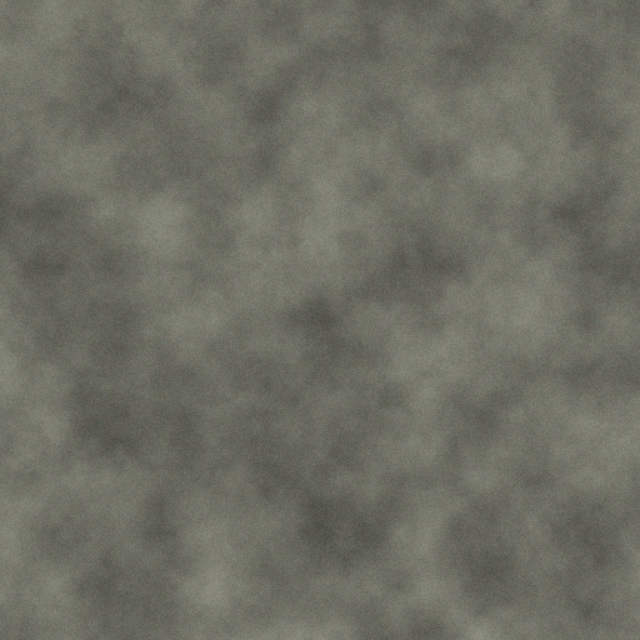
Reproduce this texture procedurally as a WebGL 2 fragment shader.

```glsl
#version 300 es
precision highp float;
// Mottled grey-olive surface, like weathered stone or felt.
// Soft blotches come from layered value noise on a square lattice,
// covered by a fine, faintly tinted grain.

uniform vec2 u_resolution;
out vec4 fragColor;

// Integer hash of a lattice cell, 0 to 1
float hash(ivec2 cell, uint seed) {
    uvec2 q = uvec2(cell) * uvec2(1597u, 3571u);
    uint h = (q.x ^ (q.y + seed * 7919u)) * 277803u + seed;
    h = (h ^ (h >> 15u)) * 739391u;
    h = (h ^ (h >> 13u)) * 668265u;
    return float((h ^ (h >> 16u)) & 65535u) / 65535.0;
}

// Smoothly interpolated lattice noise
float valueNoise(vec2 p, uint seed) {
    ivec2 cell = ivec2(floor(p));
    vec2 f = fract(p);
    f = f * f * (3.0 - 2.0 * f);
    float low = mix(hash(cell, seed), hash(cell + ivec2(1, 0), seed), f.x);
    float high = mix(hash(cell + ivec2(0, 1), seed), hash(cell + ivec2(1, 1), seed), f.x);
    return mix(low, high, f.y);
}

// Octaves centred on zero, strongest at twelve cells across
float blotches(vec2 uv) {
    float sum = 0.5 * (valueNoise(uv * 6.0, 1u) - 0.5);
    float weight = 1.0, total = 0.5, cells = 12.0;
    for (uint octave = 2u; octave <= 5u; octave++) {
        sum += weight * (valueNoise(uv * cells, octave) - 0.5);
        total += weight;
        weight *= 0.58;
        cells *= 2.0;
    }
    return sum / total;
}

void main() {
    vec2 uv = gl_FragCoord.xy / min(u_resolution.x, u_resolution.y);

    // Light and dark patches, with slightly less blue swing
    vec3 color = vec3(0.433, 0.434, 0.393) + blotches(uv) * vec3(0.300, 0.305, 0.275);

    // Shared brightness grain plus a weak tint per channel
    vec2 grainPos = uv * 512.0 + 0.5;
    color += 0.057 * (valueNoise(grainPos, 11u) - 0.5);
    vec3 tint = vec3(valueNoise(grainPos, 12u), valueNoise(grainPos, 13u), valueNoise(grainPos, 14u));
    color += 0.032 * (tint - 0.5);

    fragColor = vec4(color, 1.0);
}
```
